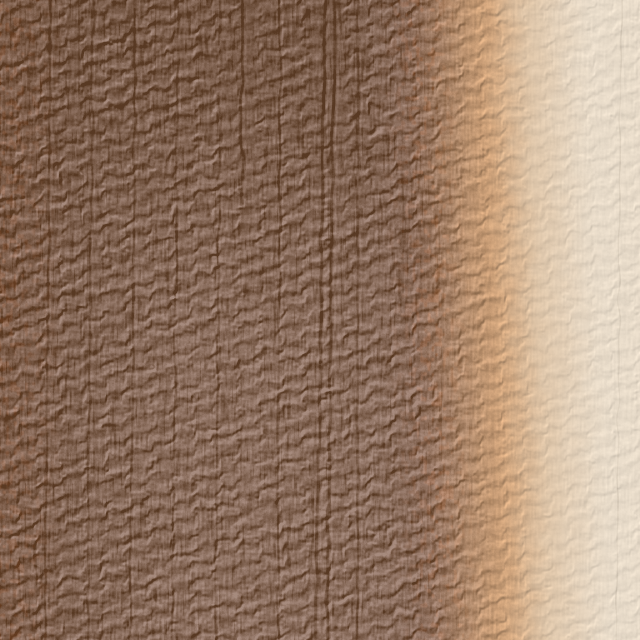
This texture is drawn by a WebGL 1 fragment shader. Its source:

```glsl
precision highp float;
// Embossed woven sheet with vertical creases, fading from brown through orange to cream.
uniform vec2 u_resolution;

float hash(vec2 p) {
  vec3 q = fract(vec3(p.xyx) * 0.1031);
  q += dot(q, q.yzx + 33.33);
  return fract((q.x + q.y) * q.z);
}

float noise(vec2 p) {
  vec2 i = floor(p), f = fract(p);
  f = f * f * (3.0 - 2.0 * f);
  return mix(mix(hash(i), hash(i + vec2(1.0, 0.0)), f.x),
             mix(hash(i + vec2(0.0, 1.0)), hash(i + vec2(1.0, 1.0)), f.x), f.y);
}

// Broken, stepped diagonal ridges with soft lower lips, plus wrinkles and threads
float relief(vec2 p) {
  vec2 warp = vec2(noise(p * 50.0), noise(p * 55.0 + 40.0)) - 0.5;
  vec2 fine = vec2(noise(p * 150.0 + 7.0), noise(p * 160.0 + 90.0)) - 0.5;
  vec2 w = p + warp * vec2(0.015, 0.009) + fine * vec2(0.010, 0.005);
  float column = w.x * 29.0;
  float stair = floor(column) + smoothstep(0.55, 1.0, fract(column));
  float f = fract(w.y * 38.0 - stair * 0.5);
  float ridge = smoothstep(0.0, 0.42, f) * (1.0 - smoothstep(0.42, 1.0, f));
  ridge *= 0.4 + 0.75 * noise(p * vec2(42.0, 62.0) + 9.0);
  float wrinkles = 0.22 * noise(p * vec2(110.0, 150.0) + 31.0);
  float threads = 0.34 * noise(p * vec2(270.0, 60.0))
                + 0.22 * noise(p * vec2(85.0, 260.0) + 70.0);
  return ridge + wrinkles + threads;
}

// Thin wavering vertical fold: dark line with a lit edge on its right
float crease(vec2 p, float x, float width) {
  float wander = (noise(vec2(x * 90.0, p.y * 32.0)) - 0.5) * 0.005;
  float d = p.x - x - wander;
  float line = 1.0 - smoothstep(width * 0.3, width, abs(d));
  float rim = 1.0 - smoothstep(0.0, width, abs(d - width * 1.7));
  return (line - 0.35 * rim) * (0.5 + 0.6 * noise(vec2(x * 50.0, p.y * 14.0)));
}

void main() {
  vec2 p = gl_FragCoord.xy / u_resolution;

  // Light from the upper left
  float light = relief(p) - relief(p + vec2(-0.0016, 0.0030));

  // Smoother vertical bands near the top
  float band = exp(-pow((p.x - 0.385) / 0.022, 2.0)) + exp(-pow((p.x - 0.52) / 0.025, 2.0));
  band *= smoothstep(0.5, 1.0, p.y);
  light *= 1.0 - 0.6 * min(band, 1.0);

  // Creases: regular on the left, a strong pair in the middle
  float folds = 0.0;
  for (int i = 0; i < 5; i++) {
    float x = 0.07 + 0.0665 * float(i);
    folds += 0.75 * crease(p, x + 0.009 * p.y, 0.0025);
  }
  folds += 0.9 * crease(p, 0.434 + 0.004 * p.y, 0.0025);
  folds += 1.1 * crease(p, 0.493 + 0.015 * p.y, 0.0035);
  folds += 1.1 * crease(p, 0.511 + 0.011 * p.y, 0.0035);
  folds += 0.75 * crease(p, 0.559, 0.0028);
  folds += crease(p, 0.378, 0.003) * smoothstep(0.6, 0.8, p.y);

  // Short dark hairline cracks running with the threads
  float cracks = smoothstep(0.66, 0.92, noise(p * vec2(300.0, 42.0) + 120.0));

  // Brown ground with a greyer sheen towards the lower middle
  float sheen = (1.0 - smoothstep(0.35, 1.1, p.y)) * smoothstep(-0.2, 0.35, p.x);
  sheen = max(sheen, 0.7 * smoothstep(0.5, 0.64, p.x));
  float fibre = noise(p * vec2(380.0, 45.0) + 15.0) - 0.5;
  float grain = hash(floor(p * 512.0) + 3.0) * 0.5 + noise(p * vec2(290.0, 260.0) + 55.0) - 0.75;
  float tone = 0.38 + 0.30 * sheen + 0.95 * light + 0.25 * fibre + 0.24 * grain;
  tone -= 0.55 * folds + 0.28 * cracks;
  vec3 color = mix(vec3(0.37, 0.25, 0.165), vec3(0.615, 0.505, 0.45), clamp(tone, -0.1, 1.15));

  // Rusty flecks at the left margin and ahead of the orange edge
  float rust = 0.7 * (1.0 - smoothstep(0.0, 0.12, p.x));
  rust += exp(-pow((p.x - 0.70 + 0.035 * p.y) / 0.05, 2.0));
  rust *= 0.2 + 0.8 * smoothstep(0.5, 0.85, noise(p * vec2(170.0, 130.0) + 5.0));
  color += vec3(0.07, 0.012, -0.02) * rust;

  // Soft fade to orange, peach and cream, leaning left at the top
  float ragged = (noise(p * vec2(60.0, 45.0) + 21.0) - 0.5) * 0.012;
  float x = p.x + 0.03 * smoothstep(0.1, 1.0, p.y) + ragged;
  float pale = 1.0 + 0.085 * light + 0.03 * fibre + 0.02 * grain;
  vec3 orange = vec3(0.80, 0.625, 0.465) * (1.0 + 0.22 * light + 0.07 * fibre + 0.05 * grain);
  color = mix(color, orange, smoothstep(0.65, 0.81, x));
  color = mix(color, vec3(0.865, 0.765, 0.65) * pale, smoothstep(0.775, 0.865, x));
  color = mix(color, vec3(0.905, 0.855, 0.785) * pale, smoothstep(0.83, 0.965, x));

  // Faint hairline in the cream
  color -= 0.05 * max(crease(p, 0.963 + 0.008 * p.y, 0.0018), 0.0);
  gl_FragColor = vec4(clamp(color, 0.0, 1.0), 1.0);
}
```
